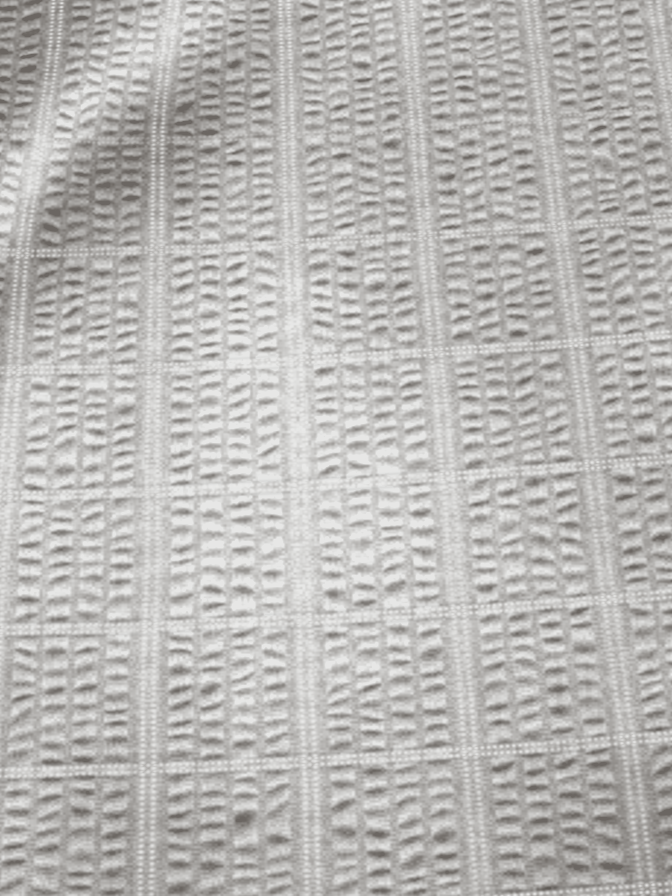
Give the GLSL for this texture, as a Shadertoy shader.

```glsl
const vec3 SHADOW_COLOR = vec3(0.51, 0.495, 0.48);
const vec3 LIGHT_COLOR = vec3(0.87, 0.87, 0.865);
const vec3 THREAD_COLOR = vec3(0.92, 0.92, 0.915);
const float SLOTS = 5.0;           // four puckered stripes and one seam per panel
const float RIPPLES = 8.0;         // puckers along one panel
const float STITCHES = 25.0;       // stitches along one panel side
const float STRIPE_HALF = 0.38;    // in slots
const float SEAM_GAP = 0.17;       // half distance of the twin seam rows, in slots
const float SEAM_ROW = 0.09;       // softness of one seam row, in slots
const float CROSS_GAP = 0.022;     // same two for the cross seams, in panels
const float CROSS_ROW = 0.013;
const float FLAT_TONE = 0.50;
const float PUCKER_TONE = 0.73;
const float SHADOW_DEPTH = 0.74;
const float CREST_GAIN = 0.18;
const float RIPPLE_SLANT = 0.12;
const float GRAIN = 0.36;
const vec2 FOLD_NORMAL = vec2(0.72, 0.70);
const float FOLD_OFFSET = 0.226;
const float TAU = 6.28318;

float hash(vec2 p) {
    return fract(sin(dot(p, vec2(127.1, 311.7))) * 43758.5453);
}

float noise(vec2 p) {
    vec2 i = floor(p), f = fract(p);
    f = f * f * (3.0 - 2.0 * f);
    return mix(mix(hash(i), hash(i + vec2(1, 0)), f.x),
               mix(hash(i + vec2(0, 1)), hash(i + vec2(1, 1)), f.x), f.y);
}

float bell(float x, float width) {
    return exp(-x * x / (width * width));
}

// Cloth plane to panel units: perspective spacing and a gentle sag
vec2 panelCoords(vec2 p) {
    float u = (p.x - 0.239 + 0.0165 * p.y) / (0.183 + 0.050 * p.y);
    float y = p.y + 0.018 * p.x + 0.038 * p.x * p.x;
    float v = (sqrt(max(0.0282 + 0.025 * (y - 0.377), 0.002)) - 0.168) / 0.0125;
    return vec2(u, v);
}

// Tone of one puckered stripe: lens shaped shadows below soft crests
float puckerTone(float across, float along, float id) {
    float warp = 0.9 * noise(vec2(id * 7.3, along * 2.6))
               + 0.5 * noise(vec2(id * 3.1 + across * 1.1, along * 6.5));
    float slant = RIPPLE_SLANT + 0.8 * (noise(vec2(id * 1.7, along * 4.0 + 9.0)) - 0.5);
    float phase = TAU * (along * RIPPLES + warp + slant * across + hash(vec2(id, 3.0)));
    float edge = across / STRIPE_HALF;
    float taper = edge * edge;
    float lens = pow(0.5 + 0.5 * cos(phase), 1.9 + 3.0 * taper);
    float strength = 0.35 + 0.95 * noise(vec2(id * 5.7 + across, along * RIPPLES));
    return CREST_GAIN * cos(phase + 2.1) - SHADOW_DEPTH * lens * strength * (1.0 - 0.5 * taper);
}

// Twin rows of short stitches, worn unevenly
float seam(float across, float along, float gap, float row) {
    float dots = 0.62 + 0.38 * cos(TAU * along * STITCHES);
    float wear = 0.6 + 0.4 * noise(vec2(along * 9.0, gap * 50.0));
    return bell(abs(across) - gap, row) * dots * wear;
}

void mainImage(out vec4 fragColor, in vec2 fragCoord) {
    vec2 p = vec2(fragCoord.x, iResolution.y - fragCoord.y) / iResolution.x;

    // Fold in the upper left corner
    float fold = dot(p, FOLD_NORMAL) - FOLD_OFFSET + 0.02 * sin(p.x * 12.0);
    float foldFade = 1.0 - smoothstep(0.22, 0.48, p.x);
    vec2 cloth = p + vec2(-0.03, 0.02) * foldFade * (1.0 - smoothstep(-0.12, 0.1, fold));
    cloth += 0.004 * (vec2(noise(p * 6.0), noise(p * 6.0 + 17.0)) - 0.5);

    vec2 panel = panelCoords(cloth);
    float slot = panel.x * SLOTS;
    float id = floor(slot + 0.5);
    float across = slot - id;
    float cross = panel.y - floor(panel.y + 0.5);
    float isSeam = 1.0 - step(0.5, mod(id + 0.25, SLOTS));

    // Puckered stripes on the flat weave
    float rag = 0.06 * (noise(vec2(id * 4.0, panel.y * 16.0)) - 0.5);
    float stripe = 1.0 - smoothstep(STRIPE_HALF - 0.09, STRIPE_HALF + 0.07, abs(across) + rag);
    float calm = smoothstep(0.015, 0.065, abs(cross));
    calm = mix(1.0, calm, smoothstep(-2.5, 0.5, panel.y));
    float relief = puckerTone(across, panel.y, id) * mix(0.3, 1.0, calm);
    float tone = mix(FLAT_TONE, PUCKER_TONE + relief, stripe * (1.0 - isSeam));
    tone += isSeam * stripe * 0.12;

    // Weave grain and soft creases
    tone += GRAIN * (noise(p * vec2(230.0, 280.0)) - 0.5);
    tone += 0.20 * (noise(panel * vec2(9.0, 15.0)) - 0.5);
    tone += 0.26 * (noise(p * vec2(5.0, 4.0) + 3.0) - 0.5);

    // Light over the cloth
    tone += 0.30 * bell(length(p - vec2(0.30, 0.74)), 0.45);
    tone -= 0.16 * smoothstep(0.85, 1.33, p.y);
    tone -= 0.10 * smoothstep(0.5, 1.0, p.x);
    tone += foldFade * (0.42 * bell(fold, 0.045) - 0.45 * bell(fold - 0.09, 0.08));
    tone -= 0.36 * foldFade * smoothstep(0.02, 0.12, -fold);
    vec3 color = mix(SHADOW_COLOR, LIGHT_COLOR, clamp(tone, -0.25, 1.1));

    // Stitched seams, fainter far away and to the right
    float down = isSeam * seam(across, panel.y, SEAM_GAP, SEAM_ROW);
    down *= 1.0 - 0.2 * smoothstep(0.45, 0.9, p.x);
    float side = seam(cross, panel.x, CROSS_GAP, CROSS_ROW);
    side *= smoothstep(-2.6, 1.0, panel.y);
    color -= 0.05 * bell(abs(cross) - CROSS_GAP * 2.2, 0.012) * smoothstep(-1.5, 2.0, panel.y);
    color = mix(color, THREAD_COLOR, clamp(0.95 * max(down, side), 0.0, 1.0));

    fragColor = vec4(color, 1.0);
}
```
